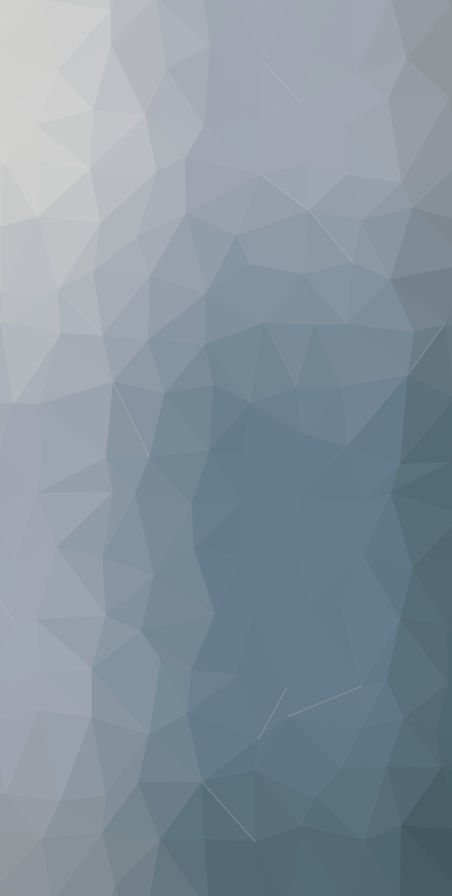
Write a Shadertoy shader that draws this background.

```glsl
#define GRID vec2(9.0, 16.0)
#define JITTER 0.64
#define LIGHT vec3(0.815, 0.818, 0.812)
#define MID vec3(0.627, 0.655, 0.698)
#define DARK vec3(0.392, 0.486, 0.545)
#define EDGE_SHADE vec3(0.070, 0.072, 0.090)
#define RAMP_X vec2(0.12, 0.48)
#define RAMP_Y vec2(0.82, 0.51)
#define ROUGHNESS 0.16
#define FACET_TINT 0.008
#define GLINT_SHARE 0.07
#define GLINT_STRENGTH 0.22

vec2 hash2(vec2 p) {
    vec3 q = fract(vec3(p.xyx) * vec3(0.1031, 0.1030, 0.0973));
    q += dot(q, q.yzx + 33.33);
    return fract((q.xx + q.yz) * q.zy);
}

float cornerSlope(vec2 cell, vec2 offset) {
    return dot(hash2(cell + 57.0) * 2.0 - 1.0, offset);
}

float gradientNoise(vec2 p) {
    vec2 i = floor(p), f = p - i;
    vec2 u = f * f * f * (f * (f * 6.0 - 15.0) + 10.0);
    vec2 e = vec2(1.0, 0.0);
    return mix(mix(cornerSlope(i, f), cornerSlope(i + e, f - e), u.x),
               mix(cornerSlope(i + e.yx, f - e.yx), cornerSlope(i + 1.0, f - 1.0), u.x), u.y);
}

// Mesh vertex in lattice units
vec2 meshPoint(vec2 id) {
    return id + (hash2(id + 19.0) - 0.5) * JITTER;
}

// Light falls from the upper left through two crossing ramps
vec3 backdrop(vec2 uv) {
    float rough = ROUGHNESS * gradientNoise(uv * GRID * 0.83 + 4.3);
    float across = clamp((uv.x - RAMP_X.x) / (RAMP_X.y - RAMP_X.x) + rough, 0.0, 1.0);
    float down = clamp((uv.y - RAMP_Y.x) / (RAMP_Y.y - RAMP_Y.x) - rough, 0.0, 1.0);
    float depth = across + down;
    vec3 color = mix(LIGHT, MID, min(depth, 1.0));
    color = mix(color, DARK, max(depth - 1.0, 0.0));
    float shade = smoothstep(0.80, 1.0, uv.x) + smoothstep(0.24, 0.0, uv.y);
    return color - EDGE_SHADE * shade;
}

float cross2(vec2 a, vec2 b) {
    return a.x * b.y - a.y * b.x;
}

float edgeDistance(vec2 p, vec2 a, vec2 b) {
    return cross2(b - a, p - a) / max(length(b - a), 1e-4);
}

float segmentDistance(vec2 p, vec2 a, vec2 b) {
    vec2 ab = b - a;
    return length(p - a - ab * clamp(dot(p - a, ab) / dot(ab, ab), 0.0, 1.0));
}

// Flat facet colour, weighted by its smooth coverage
vec4 facet(vec2 p, vec2 a, vec2 b, vec2 c, float pixel) {
    float side = sign(cross2(b - a, c - a));
    float inside = min(side * edgeDistance(p, a, b),
                   min(side * edgeDistance(p, b, c), side * edgeDistance(p, c, a)));
    float cover = clamp(inside / pixel + 0.5, 0.0, 1.0);
    if (cover <= 0.0) return vec4(0.0);
    vec2 center = (a + b + c) / 3.0;
    float tint = (hash2(floor(center * 64.0)).x - 0.5) * FACET_TINT;
    return vec4(backdrop(center / GRID) + tint, 1.0) * cover;
}

void mainImage(out vec4 fragColor, in vec2 fragCoord) {
    vec2 uv = fragCoord / iResolution.xy;
    vec2 p = uv * GRID;
    float pixel = GRID.y / iResolution.y;
    vec4 sum = vec4(0.0);
    float glint = 0.0;

    // Split each nearby quad along its shorter diagonal
    for (int y = -1; y <= 1; y++)
    for (int x = -1; x <= 1; x++) {
        vec2 id = floor(p) + vec2(x, y);
        vec2 a = meshPoint(id), b = meshPoint(id + vec2(1, 0));
        vec2 c = meshPoint(id + 1.0), d = meshPoint(id + vec2(0, 1));
        bool turned = length(a - c) > length(b - d);
        vec2 from = turned ? b : a, to = turned ? d : c;
        vec2 left = turned ? a : d, right = turned ? c : b;
        sum += facet(p, from, to, left, pixel) + facet(p, from, to, right, pixel);

        // Sparse bright seams
        float lit = step(hash2(id + 83.0).y, GLINT_SHARE);
        float seam = segmentDistance(p, from, to);
        glint = max(glint, lit * (1.0 - smoothstep(0.0, 0.012 + pixel * 0.7, seam)));
    }

    vec3 color = sum.a > 0.01 ? sum.rgb / sum.a : backdrop(uv);
    fragColor = vec4(mix(color, LIGHT, glint * GLINT_STRENGTH), 1.0);
}
```
